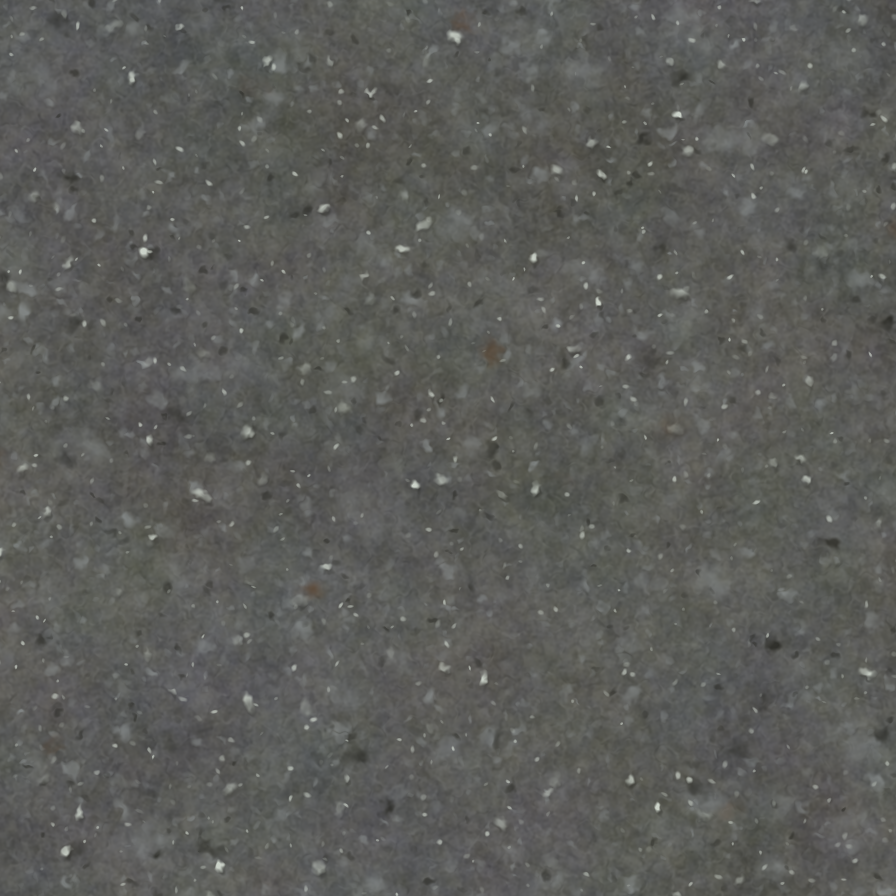
Reproduce this texture procedurally as a Shadertoy shader.

```glsl
// Worn dark grey asphalt with soft grain, pale pebbles, bright chips and dark pits
#define BASE_COLOR   vec3(0.347, 0.349, 0.338)
#define PALE_COLOR   vec3(0.54, 0.56, 0.56)
#define CHIP_COLOR   vec3(0.82, 0.85, 0.81)
#define PIT_COLOR    vec3(0.15, 0.15, 0.13)
#define RUST_COLOR   vec3(0.35, 0.26, 0.18)
#define CLOUD_AMOUNT 0.07
#define MOTTLE_AMOUNT 0.085
#define GRAIN_AMOUNT 0.095
#define TINT_AMOUNT  0.075

float hash(vec2 p) {
    vec3 q = fract(vec3(p.xyx) * 0.1031);
    q += dot(q, q.yzx + 33.33);
    return fract((q.x + q.y) * q.z);
}

float noise(vec2 p) {
    vec2 cell = floor(p), f = fract(p);
    f = f * f * (3.0 - 2.0 * f);
    float low = mix(hash(cell), hash(cell + vec2(1, 0)), f.x);
    float high = mix(hash(cell + vec2(0, 1)), hash(cell + vec2(1, 1)), f.x);
    return mix(low, high, f.y);
}

const mat2 TURN = mat2(0.8, 0.6, -0.6, 0.8);

float fbm(vec2 p) {
    float sum = 0.0, weight = 0.5;
    for (int i = 0; i < 4; i++) {
        sum += weight * noise(p);
        p = TURN * p * 2.03 + 17.3;
        weight *= 0.5;
    }
    return sum / 0.9375;
}

// Coverage of randomly turned, stretched grains; radius is in canvas units
float scatter(vec2 uv, float cells, float density, float radius, float softness, float seed) {
    vec2 p = uv * cells, home = floor(p);
    float cover = 0.0;
    for (int y = -1; y <= 1; y++)
    for (int x = -1; x <= 1; x++) {
        vec2 cell = home + vec2(x, y);
        vec2 key = cell + seed * 37.0 + 100.0;
        if (hash(key) > density) continue;
        vec2 center = cell + vec2(hash(key + 11.3), hash(key + 23.7));
        float angle = 6.2832 * hash(key + 31.1);
        float stretch = mix(1.0, 1.45, hash(key + 47.9));
        float size = radius * mix(0.55, 1.25, hash(key + 59.3));
        float strength = mix(0.2, 1.0, pow(hash(key + 71.7), 1.5));
        vec2 d = (p - center) / cells;
        d = mat2(cos(angle), -sin(angle), sin(angle), cos(angle)) * d;
        float r = length(d * vec2(1.0 / stretch, stretch)) / size;
        cover = max(cover, strength * (1.0 - smoothstep(1.0 - softness, 1.0 + softness, r)));
    }
    return cover;
}

void mainImage(out vec4 fragColor, in vec2 fragCoord) {
    vec2 uv = fragCoord / iResolution.y;
    vec2 turned = TURN * uv + 3.0;

    // Ragged coordinates for irregular outlines
    vec2 wobble = vec2(noise(turned * 120.0), noise(turned * 120.0 + 61.0)) - 0.5;
    vec2 crumble = vec2(noise(turned * 230.0 + 9.0), noise(turned * 230.0 + 75.0)) - 0.5;
    vec2 ragged = uv + 0.010 * wobble + 0.003 * crumble;
    vec2 rough = uv + 0.003 * wobble + 0.0035 * crumble;

    // Broad clouds, mottling and fine grain
    float grain = 0.6 * noise(turned * 170.0 + 2.0 * wobble) + 0.4 * noise(TURN * turned * 290.0);
    float tone = CLOUD_AMOUNT * (fbm(uv * 6.0) - 0.5)
               + MOTTLE_AMOUNT * (fbm(turned * 42.0 + 40.0) - 0.5)
               + GRAIN_AMOUNT * (grain - 0.5);
    vec3 color = BASE_COLOR + tone;

    // Drift between olive, blue-grey and faint pink
    float warmth = 0.5 * fbm(uv * 5.0 + 80.0) + 0.5 * fbm(turned * 60.0 + 20.0) - 0.5;
    float pink = fbm(uv * 13.0 + 130.0) - 0.5;
    color += TINT_AMOUNT * (warmth * vec3(0.3, 0.2, -0.9) + pink * vec3(0.25, -0.15, 0.1));

    // Soft pale pebbles, crumbs and smudges
    float breakup = 0.35 + 1.1 * noise(turned * 95.0 + 50.0);
    float pebbles = 0.42 * scatter(ragged, 13.0, 0.45, 0.018, 0.6, 1.0);
    pebbles = max(pebbles, 0.62 * scatter(ragged, 29.0, 0.38, 0.0075, 0.6, 2.0));
    pebbles = max(pebbles, 0.45 * scatter(rough, 62.0, 0.40, 0.0040, 0.7, 8.0));
    color = mix(color, PALE_COLOR, min(pebbles * breakup, 0.8));

    // Faint rust stains and dark pits
    color = mix(color, RUST_COLOR, 0.5 * breakup * scatter(ragged, 8.0, 0.13, 0.011, 0.8, 3.0));
    float pits = breakup * scatter(ragged, 13.0, 0.20, 0.0085, 0.7, 4.0);
    pits = max(pits, 0.65 * scatter(rough, 38.0, 0.28, 0.0038, 0.6, 5.0));
    color = mix(color, PIT_COLOR, min(0.8 * pits, 0.8));

    // Bright chips with a small shadow below, then tiny glints
    float shadow = scatter(rough + vec2(-0.002, 0.005), 17.0, 0.40, 0.0055, 0.6, 6.0);
    color = mix(color, PIT_COLOR, 0.4 * shadow);
    float chips = scatter(rough, 17.0, 0.40, 0.0055, 0.6, 6.0);
    color = mix(color, CHIP_COLOR, min(0.9 * chips * breakup, 0.95));
    float glints = scatter(uv + 0.0015 * crumble, 47.0, 0.32, 0.0024, 0.6, 7.0);
    color = mix(color, CHIP_COLOR, 0.7 * glints);

    fragColor = vec4(clamp(color, 0.0, 1.0), 1.0);
}
```
